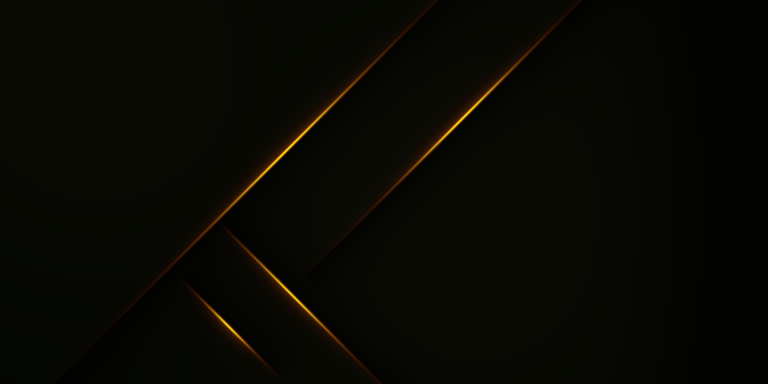
A WebGL 1 fragment shader for this background:

```glsl
precision highp float;

// Dark overlapping panels with diagonal edges that glow like hot metal.
// Each edge casts a soft shadow on one side and a thin haze on the other;
// heat falls off along the edge and is mapped to a brown-orange-yellow ramp.

uniform vec2 u_resolution;

// Lengths are in canvas heights; the design spans 2 x 1.
const float DESIGN_ASPECT = 2.0;
const float DIAGONAL      = 0.70710678;

const vec3  FLOOR_COLOR = vec3(0.010, 0.018, 0.004);
const vec3  POOL_COLOR  = vec3(0.032, 0.027, 0.015);
const vec3  HOT_COLOR   = vec3(1.00, 0.86, 0.10);
const vec3  COOLING     = vec3(1.0, 1.55, 3.0);   // per-channel heat exponent

const vec2  LEFT_POOL   = vec2(0.26, 0.83);
const vec2  RIGHT_POOL  = vec2(1.14, 0.46);
const float LEFT_RADIUS  = 0.60;
const float RIGHT_RADIUS = 0.75;

const float CORE_WIDTH   = 0.0042;
const float HAZE_WIDTH   = 0.013;
const float HAZE_LEVEL   = 0.38;
const float SHADOW_WIDTH = 0.055;
const float SHADOW_LEVEL = 0.80;

const float RISING  =  1.0;
const float FALLING = -1.0;
const float ENDLESS =  9.0;

float pool(vec2 p, vec2 center, float radius) {
  vec2 d = (p - center) / radius;
  return exp(-dot(d, d));
}

vec3 panelColor(vec2 p) {
  float light = max(pool(p, LEFT_POOL, LEFT_RADIUS),
                    pool(p, RIGHT_POOL, RIGHT_RADIUS));
  float rightFade = 1.0 - 0.6 * smoothstep(1.5, 2.0, p.x);
  return (FLOOR_COLOR + POOL_COLOR * light) * rightFade;
}

// Adds one diagonal edge: hottest at "peak", cut off "back" behind it
// and "front" ahead of it, with heat spread over "reach".
vec3 addEdge(vec3 color, vec2 p, vec2 peak, float slope,
             float back, float front, float reach) {
  vec2 q = p - peak;
  float along  = dot(q, vec2(1.0, slope) * DIAGONAL);
  float across = dot(q, vec2(1.0, -slope) * DIAGONAL);
  float pixel  = 1.0 / u_resolution.y;

  // Shadow on the positive side of the edge
  float extent = smoothstep(-back, -back + 0.05, along)
               * (1.0 - smoothstep(front - 0.12, front, along));
  float side   = smoothstep(-pixel, pixel, across);
  float shadow = side * exp(-max(across, 0.0) / SHADOW_WIDTH);
  color *= 1.0 - SHADOW_LEVEL * shadow * extent;

  // Bright core, and haze on the negative side
  float t    = along / reach;
  float heat = extent / pow(1.0 + t * t, 2.0);
  float width = max(CORE_WIDTH, pixel);
  float core = exp(-across * across / (width * width));
  float haze = HAZE_LEVEL * (1.0 - side) * exp(min(across, 0.0) / HAZE_WIDTH);
  float glow = heat * max(core, haze);
  return color + HOT_COLOR * pow(vec3(glow), COOLING);
}

void main() {
  vec2 p = gl_FragCoord.xy / u_resolution * vec2(DESIGN_ASPECT, 1.0);
  vec3 color = panelColor(p);

  // Inner edges first, then the long edge that overlaps them
  color = addEdge(color, p, vec2(1.203, 0.690), RISING,  0.604, ENDLESS, 0.27);
  color = addEdge(color, p, vec2(0.760, 0.232), FALLING, 0.276, ENDLESS, 0.21);
  color = addEdge(color, p, vec2(0.594, 0.151), FALLING, 0.190, 0.24, 0.11);
  color = addEdge(color, p, vec2(0.747, 0.609), RISING, ENDLESS, ENDLESS, 0.36);

  gl_FragColor = vec4(clamp(color, 0.0, 1.0), 1.0);
}
```
